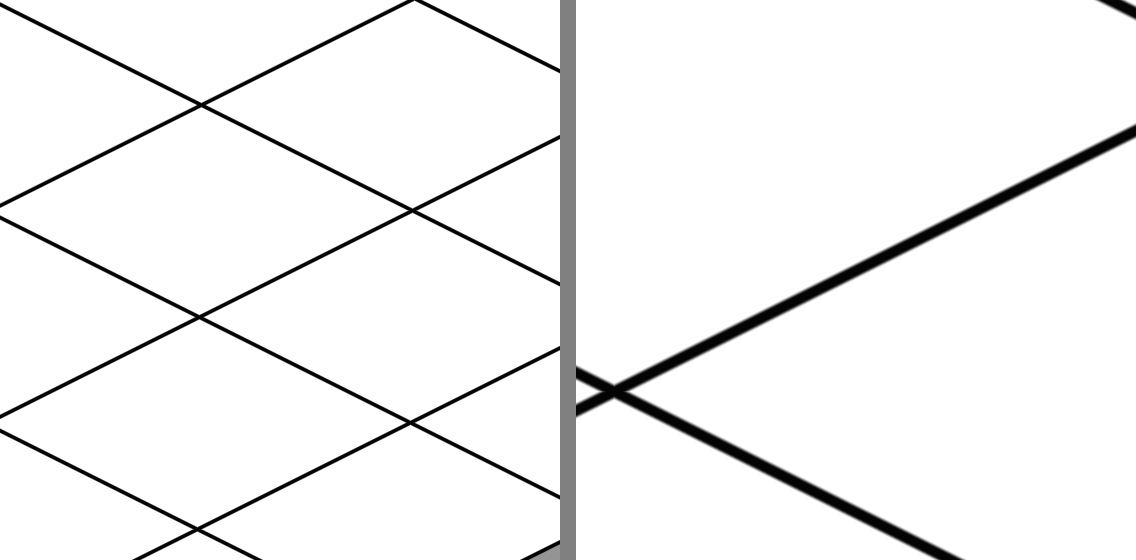
Left: the whole. Right: its middle third, enlarged.
Give the GLSL for this pattern, as a Shadertoy shader.

```glsl
#define SLOPE 0.5
#define FALL_PITCH 0.3806
#define FALL_OFFSET 0.9922
#define RISE_PITCH 0.377
#define RISE_OFFSET 0.2555
#define CORNER_OFFSET -0.468
#define LINE_WIDTH 0.0068
#define SOFTNESS 0.0028
#define PAPER vec3(1.0)
#define INK vec3(0.015)
#define CORNER_GRAY vec3(0.58)

// Distance to the nearest of evenly spaced parallel lines
float repeatedLine(float position, float offset, float pitch) {
    return abs(mod(position - offset + 0.5 * pitch, pitch) - 0.5 * pitch);
}

// Coverage of a shape from its signed distance
float coverage(float signedDistance, float blur) {
    return 1.0 - smoothstep(-0.5 * blur, 0.5 * blur, signedDistance);
}

void mainImage(out vec4 fragColor, in vec2 fragCoord) {
    vec2 uv = fragCoord / iResolution.xy;
    float blur = max(SOFTNESS, 1.4 / iResolution.y);
    float toPerpendicular = inversesqrt(1.0 + SLOPE * SLOPE);
    float halfWidth = 0.5 * LINE_WIDTH;

    // Intercepts of the two line families through this point
    float falling = uv.y + SLOPE * uv.x;
    float rising = uv.y - SLOPE * uv.x;

    // Diamond lattice
    float fallLine = repeatedLine(falling, FALL_OFFSET, FALL_PITCH);
    float riseLine = repeatedLine(rising, RISE_OFFSET, RISE_PITCH);
    float lattice = min(fallLine, riseLine) * toPerpendicular - halfWidth;
    vec3 color = mix(PAPER, INK, coverage(lattice, blur));

    // Shaded lower right corner with its outline
    float corner = (rising - CORNER_OFFSET) * toPerpendicular;
    color = mix(color, CORNER_GRAY, coverage(corner, blur));
    color = mix(color, INK, coverage(abs(corner) - halfWidth, blur));

    fragColor = vec4(color, 1.0);
}
```
